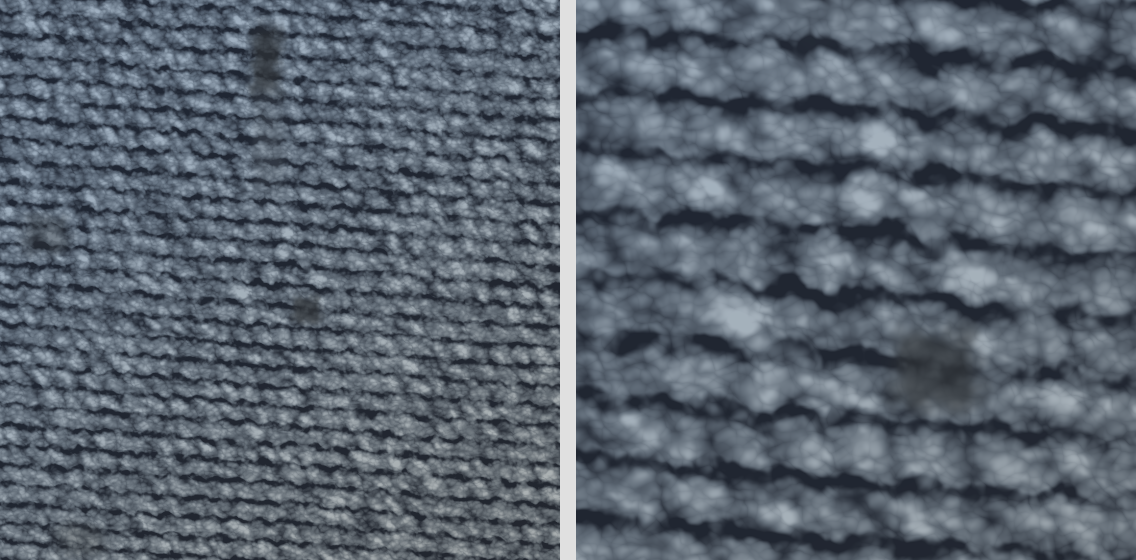
Left: the whole. Right: its middle third, enlarged.
Give the GLSL for this texture, as a WebGL 2 fragment shader.

```glsl
#version 300 es
precision highp float;
// Worn blue-grey knit: slightly sloping rows of lumpy loops with broken dark creases and a few smudges.
uniform vec2 u_resolution;
out vec4 outColor;

const float ROWS = 27.5;          // loop rows, bottom to top
const float COLS = 24.0;          // loops along a row
const float SLOPE = 0.08;         // fall of the rows towards the right
const float ROW_CROWDING = 0.06;  // tighter rows near the bottom
const float LOOP_TILT = 0.38;     // lean of each loop within its row
const vec2 LOOP_SIZE = vec2(0.56, 0.46);
const float CREASE_ABOVE = 0.15;  // crisp side of a crease, in rows
const float CREASE_BELOW = 0.26;  // soft side of a crease, in rows
const vec2 TUFT_SCALE = vec2(44.0, 66.0);
const float FIBRE_SCALE = 125.0;
const vec3 CREASE_COLOR = vec3(0.115, 0.135, 0.175);
const vec3 YARN_COLOR = vec3(0.385, 0.423, 0.462);
const vec3 LIGHT_COLOR = vec3(0.66, 0.695, 0.72);
const vec3 STAIN_COLOR = vec3(0.18, 0.195, 0.21);
const vec3 COOL_TINT = vec3(0.95, 0.995, 1.05);
const vec3 WARM_TINT = vec3(1.02, 1.0, 0.97);

float hash(vec2 p) {
  vec3 q = fract(p.xyx * vec3(0.1031, 0.1030, 0.0973));
  q += dot(q, q.yzx + 33.33);
  return fract((q.x + q.y) * q.z);
}

vec2 hash2(vec2 p) {
  return vec2(hash(p), hash(p + 57.3));
}

// Soft irregular field made of layered sines, about -1 to 1
float waves(vec2 p) {
  float sum = 0.0, amp = 0.5;
  for (int i = 0; i < 4; i++) {
    sum += amp * sin(p.x + 1.7 * sin(p.y)) * cos(p.y - 1.3 * sin(0.8 * p.x));
    p = mat2(1.35, 1.1, -1.1, 1.35) * p + 2.3;
    amp *= 0.6;
  }
  return sum;
}

// Cellular tufts: soft bumps of random strength around scattered points
float tufts(vec2 p) {
  vec2 id = floor(p);
  float height = 0.0;
  for (int j = -1; j <= 1; j++)
    for (int i = -1; i <= 1; i++) {
      vec2 c = id + vec2(i, j);
      vec2 d = c + hash2(c) - p;
      height = max(height, exp(-2.4 * dot(d, d)) * mix(0.40, 1.0, hash(c + 31.0)));
    }
  return height;
}

// Overlapping leaning loops: x = height, y = glint
vec2 loops(vec2 q) {
  float row = floor(q.y), height = 0.0, glint = 0.0;
  for (int j = -1; j <= 1; j++) {
    float r = row + float(j);
    float shift = hash(vec2(r, 7.0)) + 0.25 * sin(q.x * 0.6 + r * 2.1);
    float col = floor(q.x + shift);
    for (int i = -1; i <= 1; i++) {
      vec2 id = vec2(col + float(i), r);
      vec2 rnd = hash2(id + 19.0);
      vec2 centre = vec2(id.x + 0.5 - shift, r + 0.46) + (rnd - 0.5) * vec2(0.4, 0.22);
      vec2 d = q - centre;
      d.y += LOOP_TILT * d.x;
      d /= LOOP_SIZE * mix(0.80, 1.15, hash(id + 3.0));
      height = max(height, exp(-dot(d, d)) * mix(0.68, 1.10, rnd.y));
      vec2 g = d - vec2(0.1, -0.1);
      glint = max(glint, exp(-7.0 * dot(g, g)) * smoothstep(0.68, 1.0, rnd.x));
    }
  }
  return vec2(height, glint);
}

// Soft-edged rounded patch
float smudge(vec2 p, vec2 centre, vec2 halfSize) {
  vec2 d = abs(p - centre) / halfSize;
  return 1.0 - smoothstep(0.45, 1.3, pow(dot(d * d * d, d), 0.25));
}

void main() {
  vec2 p = gl_FragCoord.xy / u_resolution;

  // Row coordinates with slope, crowding and hand-made wobble
  float y = p.y + SLOPE * p.x - ROW_CROWDING * p.y * (p.y - 1.0);
  vec2 q = vec2(p.x * COLS, y * ROWS);
  q.y += 0.10 * waves(p * 7.0) + 0.15 * waves(p * 66.0);
  q.x += 0.26 * waves(p * 44.0 + 4.0);
  vec2 loop = loops(q);

  // Broken creases between rows: crisp above, fading below
  float seam = floor(q.y + 0.5);
  float scallop = 0.07 * sin(q.x * 6.283 + 5.0 * hash(vec2(seam, 2.0)));
  float edge = fract(q.y + scallop + 0.5) - 0.5;
  float wear = waves(vec2(q.x * 2.2, seam * 2.7));
  float width = (edge > 0.0 ? CREASE_ABOVE : CREASE_BELOW) * (1.0 + 0.40 * wear);
  float crease = 1.0 - smoothstep(0.0, width, abs(edge));
  crease *= clamp(0.72 + 0.75 * wear - 0.22 * p.x * p.y, 0.10, 1.0);

  // Yarn shade from loop height, tufts and fibres
  vec2 leaning = vec2(p.x, y + 0.3 * p.x);
  float tuft = tufts(leaning * TUFT_SCALE + 0.3 * waves(p * 45.0));
  float fibre = tufts(p * FIBRE_SCALE * vec2(0.85, 1.15) + 0.6 * waves(p * 80.0));
  float shade = 0.21 + 0.46 * loop.x - 0.40 * crease;
  shade += 0.46 * (tuft - 0.50) + 0.32 * (fibre - 0.52);
  shade = clamp(shade + 0.20 * loop.y + 0.04, 0.0, 1.0);
  vec3 color = mix(CREASE_COLOR, YARN_COLOR, smoothstep(-0.08, 0.50, shade));
  color = mix(color, LIGHT_COLOR, smoothstep(0.36, 0.95, shade));

  // Cool light at the upper left, warmer towards the lower right
  color *= mix(WARM_TINT, COOL_TINT, smoothstep(-0.6, 0.8, p.y - 0.6 * p.x));

  // Worn dark smudges, a faded column and a brownish corner
  vec2 s = p + 0.012 * vec2(waves(p * 60.0), waves(p * 60.0 + 9.0));
  float stain = 0.68 * smudge(s, vec2(0.475, 0.888), vec2(0.029, 0.068));
  stain = max(stain, 0.70 * smudge(s, vec2(0.545, 0.447), vec2(0.027, 0.024)));
  stain = max(stain, 0.38 * smudge(s, vec2(0.078, 0.580), vec2(0.045, 0.038)));
  color = mix(color, STAIN_COLOR, stain);
  color = mix(color, YARN_COLOR * 0.92, 0.30 * smudge(s, vec2(0.48, 0.74), vec2(0.03, 0.09)));
  color = mix(color, STAIN_COLOR * WARM_TINT, 0.32 * smudge(s, vec2(0.14, 0.035), vec2(0.05, 0.03)));
  outColor = vec4(color, 1.0);
}
```
